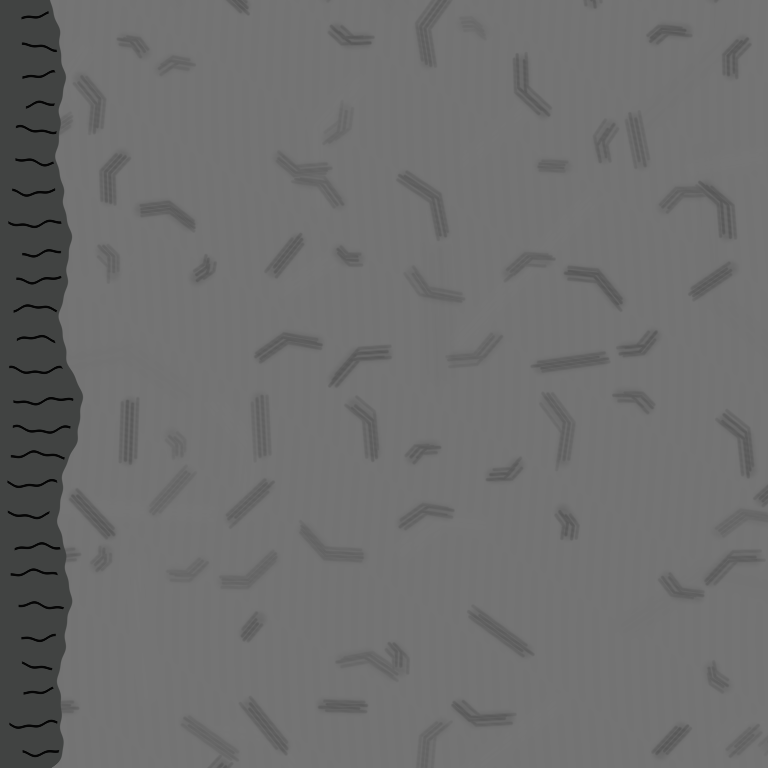
Write a three.js fragment shader that draws this texture map.

```glsl
// Flat grey surface with scattered bent scratch bundles and a dark cracked strip on the left.
varying vec2 vUv;

const float PI = 3.14159265;
const vec3 SURFACE = vec3(0.453);
const vec3 STRIP = vec3(0.255, 0.263, 0.258);
const vec3 CRACK = vec3(0.02);

float hash(vec2 p) {
  vec3 q = fract(vec3(p.xyx) * 0.1031);
  q += dot(q, q.yzx + 33.33);
  return fract((q.x + q.y) * q.z);
}

vec2 heading(float angle) {
  return vec2(cos(angle), sin(angle));
}

float segmentDistance(vec2 p, vec2 a, vec2 b) {
  vec2 ab = b - a;
  return length(p - a - ab * clamp(dot(p - a, ab) / dot(ab, ab), 0.0, 1.0));
}

// Distance to two arms that meet at the origin.
float bentDistance(vec2 p, vec2 armA, vec2 armB) {
  return min(segmentDistance(p, vec2(0.0), armA), segmentDistance(p, vec2(0.0), armB));
}

// Four staggered parallel strands over a soft body.
float bundle(vec2 p, vec2 armA, vec2 armB, float gap, float seed) {
  vec2 along = normalize(armB - armA);
  vec2 across = vec2(-along.y, along.x) * gap * mix(1.0, 0.6, abs(along.x));
  float body = 1.0 - smoothstep(gap * 0.4, gap * 2.2, bentDistance(p, armA * 0.9, armB * 0.9));
  float strands = 0.0;
  for (int i = 0; i < 4; i++) {
    float k = float(i) - 1.5;
    float slip = (hash(vec2(seed, float(i) + 3.0)) - 0.5) * 2.4 * gap;
    float d = bentDistance(p - across * k - along * slip, armA, armB);
    float weight = 1.0 - 0.22 * abs(k);
    strands = max(strands, weight * (1.0 - smoothstep(gap * 0.1, gap * 0.5, d)));
  }
  return 0.4 * body + 0.6 * strands;
}

// One randomly turned bundle per grid cell.
float scratches(vec2 p, float cells, float reach, float gap, float share, float seed) {
  vec2 home = floor(p * cells);
  float cover = 0.0;
  for (int y = -1; y <= 1; y++) {
    for (int x = -1; x <= 1; x++) {
      vec2 cell = home + vec2(float(x), float(y));
      vec2 key = cell + seed;
      if (hash(key + 7.3) > share) continue;
      vec2 jitter = vec2(hash(key + 11.1), hash(key + 23.7));
      vec2 center = (cell + mix(vec2(0.15), vec2(0.85), jitter)) / cells;
      float angle = PI * (0.5 + 0.25 * floor(hash(key + 31.9) * 5.0 - 1.5));
      angle += (hash(key + 37.1) - 0.5) * 0.4;
      float bend = PI * 0.25 * floor(hash(key + 43.3) * 3.0 - 1.0);
      float size = reach * mix(0.25, 1.0, hash(key + 53.9));
      vec2 armA = -heading(angle) * size;
      vec2 armB = heading(angle + bend) * size * mix(0.6, 1.1, hash(key + 59.3));
      float strength = mix(0.35, 1.0, sqrt(hash(key + 61.7)));
      float mark = bundle(p - center, armA, armB, gap, hash(key + 71.5) * 90.0);
      cover = max(cover, strength * mark);
    }
  }
  return cover;
}

// Right border of the strip at height y.
float stripEdge(float y) {
  float bulge = (y - 0.48) / 0.065;
  float edge = 0.084 + 0.017 * exp(-bulge * bulge);
  edge += 0.007 * cos((y - 0.22) * 27.3) + 0.0022 * sin(y * 93.0) + 0.001 * sin(y * 211.0);
  return edge - 0.024 * exp(-y / 0.02) - 0.011 * smoothstep(0.72, 1.0, y);
}

// Thin wavering cracks, one per row, running towards the border.
float cracks(vec2 p, float rows, float edge) {
  float row = floor(p.y * rows);
  float seed = hash(vec2(row, 17.0));
  float start = mix(0.008, 0.034, hash(vec2(row, 29.0)));
  float stop = edge - 0.012 * hash(vec2(row, 41.0));
  float path = (row + mix(0.38, 0.62, seed)) / rows;
  path += 0.0033 * sin(p.x * 85.0 + seed * 40.0) + 0.0017 * sin(p.x * 210.0 + seed * 70.0);
  float line = 1.0 - smoothstep(0.0009, 0.0023, abs(p.y - path));
  return line * smoothstep(start, start + 0.002, p.x) * (1.0 - smoothstep(stop - 0.002, stop, p.x));
}

void main() {
  vec2 p = vUv;

  // Long, barely visible strokes and a faint grain.
  float faint = scratches(p, 3.0, 0.2, 0.011, 0.9, 5.0);
  float pale = scratches(p, 4.0, 0.14, 0.009, 0.8, 91.0);
  float grain = sin(p.x * 310.0 + 3.0 * sin(p.y * 9.0)) * sin(p.y * 23.0 + p.x * 14.0);
  vec3 color = SURFACE + 0.006 * pale - 0.009 * faint + 0.0015 * grain;

  // Short dark bundles, with fine serration along the strands.
  float serration = 0.93 + 0.07 * sin(p.y * 820.0 + p.x * 260.0);
  float marks = scratches(p, 10.0, 0.05, 0.0068, 0.74, 140.0);
  color -= 0.115 * marks * serration;

  // Cracked strip.
  float edge = stripEdge(p.y);
  color = mix(color, STRIP, 1.0 - smoothstep(edge - 0.001, edge + 0.001, p.x));
  color = mix(color, CRACK, cracks(p, 26.0, edge));

  gl_FragColor = vec4(color, 1.0);
}
```
